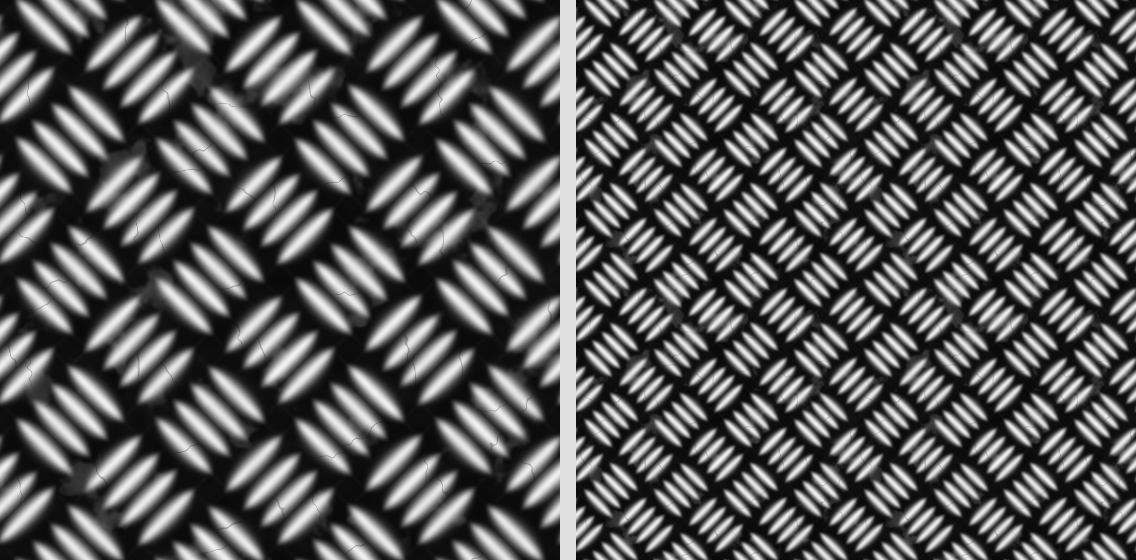
Left: one tile. Right: repeated 2 by 2.
A Shadertoy shader for this texture:

```glsl
const float REPEATS = 4.0;          // tiles across and down
const int BARS = 4;                 // bars in each group
const float BAR_STEP = 0.1768;      // spacing of bars, in tiles
const float BAR_HALF_LENGTH = 0.26;
const float BAR_WIDTH = 0.0625;     // falloff across a bar
const float BAR_TAPER = 0.55;
const float JITTER = 0.012;         // random shift of each bar
const float CRACK_SHARE = 0.45;     // part of the bars that are cracked
const float CRACK_WIDTH = 0.006;
const float CRACK_DEPTH = 0.28;
const float SMUDGE_CELLS = 14.0;    // smudge noise cells across the canvas
const float SMUDGE_LEVEL = 0.15;
const vec3 BASE_COLOR = vec3(0.035);
const vec3 BAR_COLOR = vec3(0.96);

float hash(vec2 p) {
    vec3 q = fract(p.xyx * 0.1031);
    q += dot(q, q.yzx + 33.33);
    return fract((q.x + q.y) * q.z);
}

// Value noise that wraps after the given number of cells
float noise(vec2 uv, float cells) {
    vec2 p = uv * cells;
    vec2 i = floor(p);
    vec2 f = fract(p);
    f = f * f * (3.0 - 2.0 * f);
    vec2 a = mod(i, cells);
    vec2 b = mod(i + 1.0, cells);
    vec2 shift = vec2(cells, 2.0 * cells);
    return mix(mix(hash(a + shift), hash(vec2(b.x, a.y) + shift), f.x),
               mix(hash(vec2(a.x, b.y) + shift), hash(b + shift), f.x), f.y);
}

float fbm(vec2 uv, float cells) {
    float sum = 0.0;
    float weight = 0.55;
    for (int i = 0; i < 4; i++) {
        sum += weight * noise(uv, cells);
        cells *= 2.0;
        weight *= 0.5;
    }
    return sum;
}

// Soft spindle: x runs along the bar, y across it
float spindle(vec2 p) {
    float t = p.x / BAR_HALF_LENGTH;
    float t2 = min(t * t, 1.4);
    float d = p.y / (BAR_WIDTH * (1.0 - BAR_TAPER * t2));
    return exp(-d * d - t2 * t2 * t2 * t2);
}

// Thin jagged line across a bar, placed by the seed
float crack(vec2 p, vec2 seed, float wobble) {
    float present = step(hash(seed + 7.0), CRACK_SHARE);
    float center = (hash(seed + 13.0) - 0.5) * BAR_HALF_LENGTH * 1.3;
    float slope = mix(-0.3, 1.2, hash(seed + 29.0));
    float d = (p.x + slope * p.y - center + 0.05 * wobble) / CRACK_WIDTH;
    return present * exp(-d * d);
}

// One group of parallel bars per tile; lean is 1 for rising, -1 for falling
float barGroup(vec2 p, float lean, float wobble) {
    vec2 id = mod(floor(p + 0.5), REPEATS);
    vec2 q = fract(p + 0.5) - 0.5;
    vec2 along = vec2(1.0, lean) * 0.70711;
    vec2 across = vec2(along.y, -along.x);
    q = vec2(dot(q, along), dot(q, across));

    float level = 0.0;
    for (int i = 0; i < BARS; i++) {
        vec2 seed = id * 8.0 + vec2(float(i), 40.0 + 40.0 * lean);
        vec2 offset = vec2(hash(seed), hash(seed + 3.0)) - 0.5;
        float slot = (float(i) - 0.5 * float(BARS - 1)) * BAR_STEP;
        vec2 local = q - vec2(0.0, slot) - JITTER * offset;
        float bar = spindle(local) * mix(0.95, 1.0, hash(seed + 17.0));
        bar *= 1.0 - CRACK_DEPTH * crack(local, seed, wobble);
        level = max(level, bar);
    }
    return level;
}

void mainImage(out vec4 fragColor, in vec2 fragCoord) {
    vec2 uv = fragCoord / iResolution.xy;
    vec2 p = uv * REPEATS;
    float wobble = noise(uv, 96.0) - 0.5;
    float grain = fbm(uv, 48.0);

    // Two crossing groups, half a tile apart
    float bars = max(barGroup(p - vec2(0.0, 0.5), 1.0, wobble),
                     barGroup(p - vec2(0.5, 0.0), -1.0, wobble));
    bars *= 1.0 - 0.05 * grain;

    // Worn patches and faint grain on the dark ground
    float smudge = smoothstep(0.62, 0.76, fbm(uv, SMUDGE_CELLS));
    float wear = smudge * SMUDGE_LEVEL * mix(0.7, 1.2, grain)
               + 0.05 * grain * noise(uv, 20.0);

    vec3 ground = BASE_COLOR + wear;
    fragColor = vec4(mix(ground, BAR_COLOR, clamp(bars, 0.0, 1.0)), 1.0);
}
```
